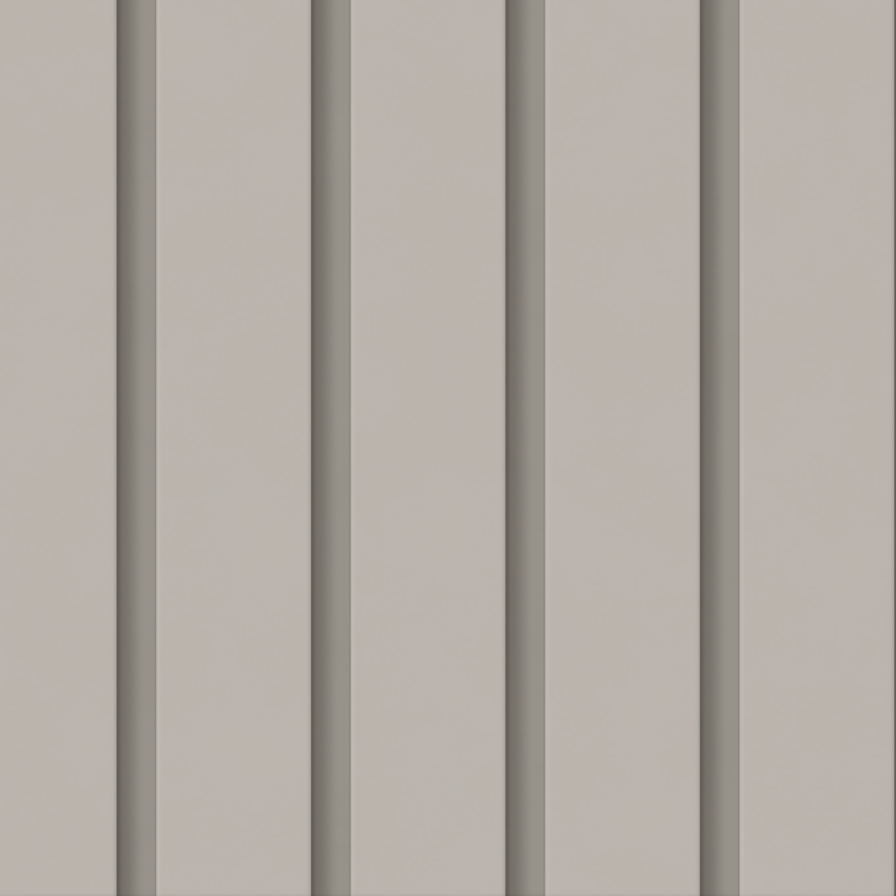
Reproduce this texture procedurally as a three.js fragment shader.

```glsl
// Flat vertical cladding boards separated by recessed shadow grooves.
// One groove profile repeats across by mod; its shading is a ramp from the
// shadowed left wall to the lit right side, with faint gradient-noise wear.
#define PERIOD 0.2170
#define GROOVE_START 0.1303
#define GROOVE_WIDTH 0.0435
#define EDGE_SOFTNESS 0.0010
#define LIP_SHADE 0.20
#define SEAM_SHADE 0.13
#define HIGHLIGHT 0.018
#define WEAR 0.010
#define BOARD_COLOR vec3(0.730, 0.708, 0.680)
#define GROOVE_DARK vec3(0.375, 0.360, 0.328)
#define GROOVE_MID vec3(0.458, 0.438, 0.408)
#define GROOVE_LIGHT vec3(0.592, 0.576, 0.544)

varying vec2 vUv;

vec2 hashGradient(vec2 cell) {
  vec2 p = vec2(dot(cell, vec2(127.1, 311.7)), dot(cell, vec2(269.5, 183.3)));
  return 2.0 * fract(sin(p) * 43758.5) - 1.0;
}

float gradientNoise(vec2 p) {
  vec2 i = floor(p);
  vec2 f = fract(p);
  vec2 u = f * f * f * (f * (f * 6.0 - 15.0) + 10.0);
  vec2 right = vec2(1.0, 0.0);
  vec2 up = vec2(0.0, 1.0);
  float low = mix(dot(hashGradient(i), f),
                  dot(hashGradient(i + right), f - right), u.x);
  float high = mix(dot(hashGradient(i + up), f - up),
                   dot(hashGradient(i + 1.0), f - 1.0), u.x);
  return mix(low, high, u.y);
}

float bump(float offset, float width) {
  float t = offset / width;
  return exp(-t * t);
}

// Signed distance to the right of the nearest groove's left edge
float grooveOffset(float x) {
  float center = GROOVE_START + 0.5 * GROOVE_WIDTH;
  float fromCenter = mod(x - center + 0.5 * PERIOD, PERIOD) - 0.5 * PERIOD;
  return fromCenter + 0.5 * GROOVE_WIDTH;
}

vec3 grooveColor(float offset) {
  float t = offset / GROOVE_WIDTH;
  vec3 color = mix(GROOVE_DARK, GROOVE_MID, smoothstep(0.0, 0.16, t));
  return mix(color, GROOVE_LIGHT, smoothstep(0.12, 0.74, t));
}

void main() {
  float offset = grooveOffset(vUv.x);
  float pastGroove = offset - GROOVE_WIDTH;

  // Board face: shaded lip before the groove, thin highlight after it
  vec3 board = BOARD_COLOR;
  board *= 1.0 - LIP_SHADE * exp(min(offset, 0.0) / 0.0016);
  board += HIGHLIGHT * bump(pastGroove - 0.0035, 0.0018);

  // Recess between boards
  float inside = smoothstep(-EDGE_SOFTNESS, EDGE_SOFTNESS, offset)
               * (1.0 - smoothstep(-EDGE_SOFTNESS, EDGE_SOFTNESS, pastGroove));
  // The lip shade belongs to the left side only
  board = mix(board, BOARD_COLOR + HIGHLIGHT * bump(pastGroove - 0.0035, 0.0018),
              step(0.5 * GROOVE_WIDTH, offset));
  vec3 color = mix(board, grooveColor(offset), inside);

  // Fine dark seam on the right edge, and a faint line along the bottom
  color *= 1.0 - SEAM_SHADE * bump(pastGroove, 0.0012);
  color *= 1.0 - 0.06 * exp(-vUv.y / 0.0015);

  // Soft mottling and fine grain
  float mottle = gradientNoise(vUv * 9.0) + 0.5 * gradientNoise(vUv * 38.0);
  color += WEAR * 0.5 * mottle + WEAR * 0.4 * gradientNoise(vUv * 170.0);

  gl_FragColor = vec4(color, 1.0);
}
```
